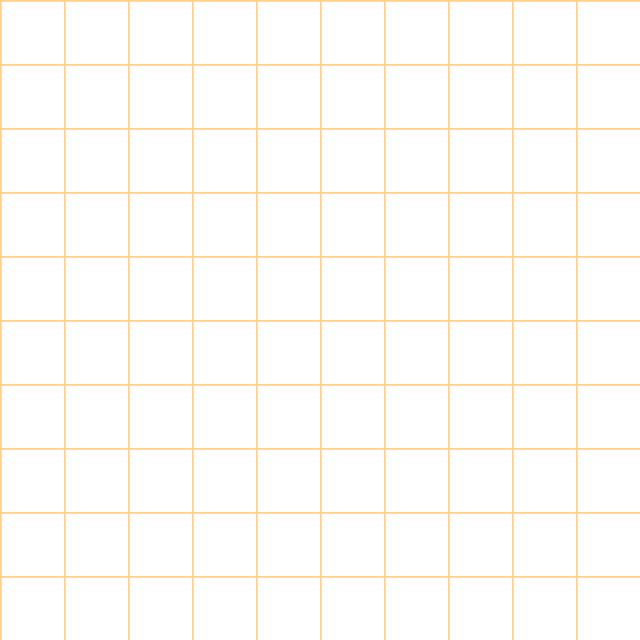
This pattern is drawn by a Shadertoy shader. Its source:

```glsl
// A square grid of thin pale orange lines on white paper.
// Each line starts at the left or top side of its cell; its coverage of a
// pixel is integrated exactly, so edges stay smooth and the canvas tiles.

#define CELLS 10.0                        // repeats across and down
#define LINE_WIDTH 0.027                  // share of one cell
#define PAPER_COLOR vec3(1.0, 1.0, 1.0)
#define LINE_COLOR vec3(1.0, 0.81, 0.55)

// Total line width between zero and x, in cell units
vec2 lineIntegral(vec2 x) {
    return floor(x) * LINE_WIDTH + min(fract(x), LINE_WIDTH);
}

// Average line coverage over a pixel-sized interval on each axis
vec2 lineCoverage(vec2 center, vec2 pixelSize) {
    vec2 halfPixel = 0.5 * pixelSize;
    vec2 covered = lineIntegral(center + halfPixel) - lineIntegral(center - halfPixel);
    return clamp(covered / pixelSize, 0.0, 1.0);
}

void mainImage(out vec4 fragColor, in vec2 fragCoord) {
    // Cell coordinates, measured from the upper left corner
    vec2 uv = fragCoord / iResolution.xy;
    vec2 grid = vec2(uv.x, 1.0 - uv.y) * CELLS;
    vec2 pixelSize = CELLS / iResolution.xy;

    // Union of the vertical and horizontal lines
    vec2 coverage = lineCoverage(grid, pixelSize);
    float ink = 1.0 - (1.0 - coverage.x) * (1.0 - coverage.y);

    fragColor = vec4(mix(PAPER_COLOR, LINE_COLOR, ink), 1.0);
}
```
